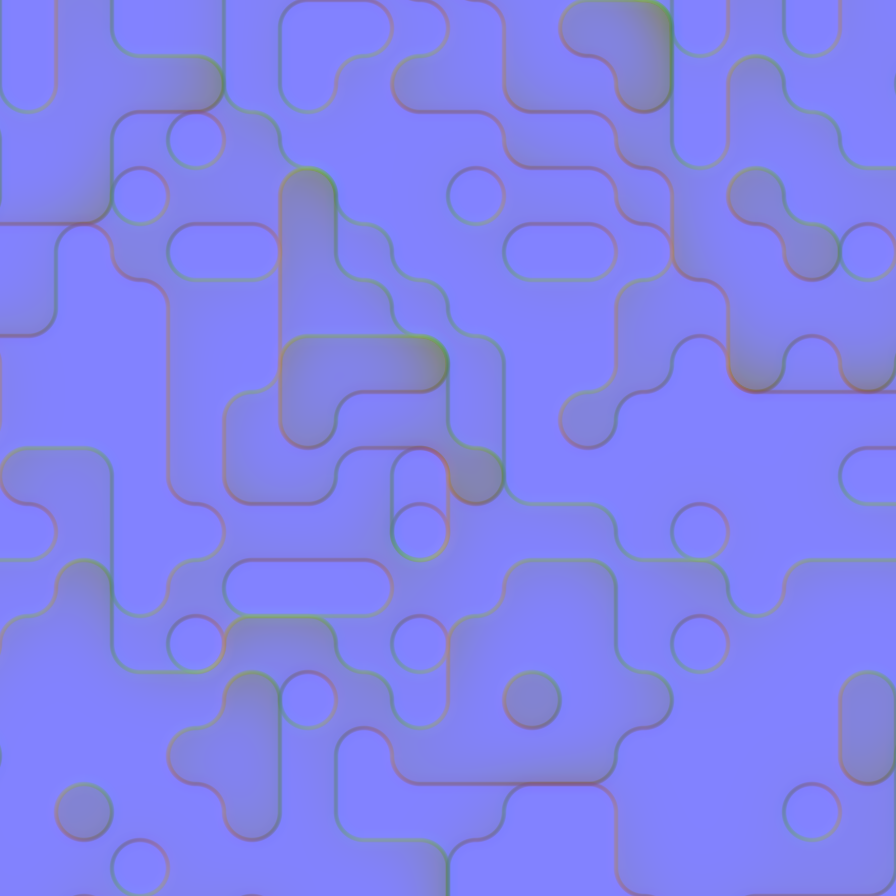
A Shadertoy shader for this texture map:

```glsl
const float CELLS = 16.0;
const float TOP_LEVEL = 6.0;
const vec3 FLAT = vec3(0.508, 0.51, 1.0);

float hash(vec2 p) {
    vec3 q = fract(p.xyx * vec3(0.1031, 0.1030, 0.0973));
    q += dot(q, q.yzx + 33.33);
    return fract((q.x + q.y) * q.z);
}

float cornerSlope(vec2 corner, vec2 offset) {
    float angle = 6.28318 * hash(corner + 71.0);
    return dot(vec2(cos(angle), sin(angle)), offset);
}

float gradientNoise(vec2 p) {
    vec2 i = floor(p), f = p - i;
    vec2 u = f * f * f * (f * (f * 6.0 - 15.0) + 10.0);
    vec2 e = vec2(1.0, 0.0);
    float low = mix(cornerSlope(i, f), cornerSlope(i + e.xy, f - e.xy), u.x);
    float high = mix(cornerSlope(i + e.yx, f - e.yx), cornerSlope(i + e.xx, f - e.xx), u.x);
    return mix(low, high, u.y);
}

// Whole-number height of one grid point: terraces, upright streaks, jitter
float levelAt(vec2 v) {
    float broad = 3.8 * gradientNoise(v * vec2(0.23, 0.17) + 5.3);
    float streak = 1.3 * gradientNoise(v * vec2(0.77, 0.36) + 40.4);
    float jitter = 1.25 * (hash(v + 19.0) - 0.5);
    return clamp(floor(3.5 + broad + streak + jitter), 0.0, TOP_LEVEL);
}

// Depth inside the quarter discs around the marked corners
float discs(vec2 f, vec4 marked) {
    vec4 reach = 0.5 - vec4(length(f), length(f - vec2(1, 0)),
                            length(f - vec2(0, 1)), length(f - 1.0));
    vec4 d = mix(vec4(-1.0), reach, marked);
    return max(max(d.x, d.y), max(d.z, d.w));
}

// Signed distance to a rounded contour; corners run lower left, lower right,
// upper left, upper right
float contour(vec2 f, vec4 inside) {
    float count = dot(inside, vec4(1.0));
    if (count > 2.5) return -discs(f, 1.0 - inside);
    if (count > 1.5) {
        if (inside.x == inside.y) return (f.y - 0.5) * (inside.z - inside.x);
        if (inside.x == inside.z) return (f.x - 0.5) * (inside.y - inside.x);
    }
    return discs(f, inside);
}

// Stacked plateaus with edges of the given half width
float relief(vec2 f, vec4 levels, float width) {
    float h = 0.0;
    for (float k = 1.0; k <= TOP_LEVEL; k++) {
        float d = contour(f, step(vec4(k - 0.5), levels));
        h += smoothstep(-width, width, d);
    }
    return h;
}

vec2 slope(vec2 f, vec4 levels, float width) {
    vec2 e = vec2(0.01, 0.0);
    return vec2(relief(f + e.xy, levels, width) - relief(f - e.xy, levels, width),
                relief(f + e.yx, levels, width) - relief(f - e.yx, levels, width)) / (2.0 * e.x);
}

// Share of the surroundings rising above a height
float occlusion(vec2 p, float height) {
    vec2 nearest = floor(p + 0.5);
    float rise = 0.0, total = 0.0;
    for (int y = -2; y <= 2; y++)
    for (int x = -2; x <= 2; x++) {
        vec2 v = nearest + vec2(x, y);
        vec2 away = v - p;
        float weight = exp(-0.9 * dot(away, away));
        rise += weight * max(levelAt(v) - height, 0.0);
        total += weight;
    }
    return rise / total;
}

void mainImage(out vec4 fragColor, in vec2 fragCoord) {
    // Grid points sit half a cell in from the canvas border
    vec2 p = fragCoord / iResolution.y * CELLS - 0.5;
    vec2 cell = floor(p), f = p - cell;
    vec4 levels = vec4(levelAt(cell), levelAt(cell + vec2(1, 0)),
                       levelAt(cell + vec2(0, 1)), levelAt(cell + 1.0));

    // Crisp edge plus a faint wide bevel
    float pixel = CELLS / iResolution.y;
    float edgeWidth = max(0.045, pixel);
    vec2 crisp = slope(f, levels, edgeWidth) * edgeWidth;
    vec2 soft = slope(f, levels, 0.2) * 0.2;
    vec2 tilt = 0.13 * crisp + 0.02 * soft;
    tilt /= 1.0 + 2.5 * length(tilt);

    // Blue falls in tight hollows and along steep edges
    float hollow = occlusion(p, relief(f, levels, edgeWidth));
    float shade = 0.27 * pow(hollow, 1.5);
    float steep = 0.42 * (1.0 - exp(-1.5 * length(crisp)));
    float blue = max(1.0 - shade - steep, 0.4);

    vec3 color = vec3(FLAT.rg + vec2(-tilt.x, tilt.y), FLAT.b * blue);
    color.rg += 0.02 * min(shade, 1.0);
    fragColor = vec4(color, 1.0);
}
```
